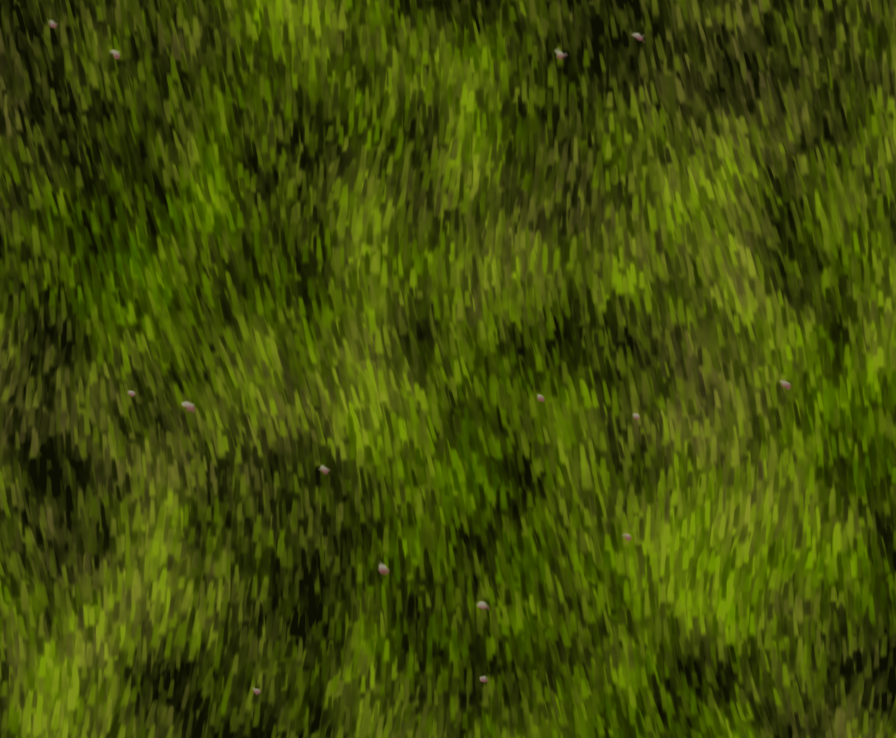
This texture is drawn by a WebGL 1 fragment shader. Its source:

```glsl
precision highp float;
// Soft-focus meadow: leaning grass blades over dark gaps, dry tufts and a few pale specks.
uniform vec2 u_resolution;

const int LAYERS = 5;
const vec2 BLADE_CELL = vec2(0.016, 0.04);
const float SPECK_CELL = 0.1;
const vec3 GRASS_TINT = vec3(0.84, 1.0, 0.12);
const vec3 DRY_SHIFT = vec3(0.05, -0.02, 0.10);
const vec3 SPECK_PALE = vec3(0.62, 0.60, 0.54);
const vec3 SPECK_PINK = vec3(0.50, 0.30, 0.32);

float hash(vec2 p) {
  return fract(sin(dot(p, vec2(127.1, 311.7))) * 43758.5);
}

vec2 hash2(vec2 p) {
  return vec2(hash(p), hash(p + 37.3));
}

float noise(vec2 p) {
  vec2 cell = floor(p);
  vec2 f = fract(p);
  f = f * f * (3.0 - 2.0 * f);
  float low = mix(hash(cell), hash(cell + vec2(1.0, 0.0)), f.x);
  float high = mix(hash(cell + vec2(0.0, 1.0)), hash(cell + vec2(1.0, 1.0)), f.x);
  return mix(low, high, f.y);
}

// Light and dark clumps, centred on zero
float clumpTone(vec2 p) {
  float broad = noise(p * vec2(5.0, 4.5) + 3.7) - 0.5;
  float tuft = noise(p * vec2(14.0, 11.0) + 19.1) - 0.5;
  return 0.20 * broad + 0.28 * tuft;
}

// Positive where the grass is dry and grey, negative where it is lush
float dryness(vec2 p) {
  return 1.1 * (noise(p * 4.0 + 51.3) - 0.5) + 0.7 * (noise(p * 17.0 + 8.9) - 0.5);
}

// Horizontal drift per unit of height
float leanField(vec2 p) {
  return mix(-0.36, 0.2, noise(p * 4.0 + 71.0));
}

// Fine upright streaks, centred on zero
float fibre(vec2 p, vec2 frequency) {
  p.x -= 0.04 * noise(p * 9.0) - 0.12 * p.y;
  return noise(p * frequency) - 0.5;
}

// Coverage of one soft tapered blade; offset is measured from its middle
float bladeMask(vec2 offset, float lean, float halfLength, float halfWidth) {
  float along = offset.y / halfLength;
  float bend = lean * offset.y;
  float width = halfWidth * (1.0 - 0.35 * along);
  float side = 1.0 - smoothstep(0.25 * width, width, abs(offset.x - bend));
  return side * (1.0 - smoothstep(0.45, 1.0, abs(along)));
}

// Paints one layer of blades over surface = (tone, dryness)
vec2 paintBlades(vec2 surface, vec2 p, float layer) {
  vec2 shifted = p + layer * vec2(0.0071, 0.0173);
  vec2 home = floor(shifted / BLADE_CELL);
  for (int j = -1; j <= 1; j++) {
    for (int i = -1; i <= 1; i++) {
      vec2 cell = home + vec2(float(i), float(j));
      vec2 seed = cell + layer * 61.7;
      vec2 place = hash2(seed);
      vec2 shape = hash2(seed + 13.1);
      vec2 shade = hash2(seed + 29.5);
      vec2 offset = shifted - (cell + 0.1 + 0.8 * place) * BLADE_CELL;
      vec2 root = p - offset;
      float lean = leanField(root) + 0.2 * (shape.x - 0.5);
      float halfLength = mix(0.014, 0.028, shape.y);
      float halfWidth = mix(0.0042, 0.0068, shape.x);
      float mask = bladeMask(offset, lean, halfLength, halfWidth);
      float tone = 0.295 + clumpTone(root) + 0.34 * (shade.x - 0.5);
      float dry = dryness(root) + 0.9 * (shade.y - 0.5);
      surface = mix(surface, vec2(tone, dry), 0.9 * mask);
    }
  }
  return surface;
}

// Sparse flower heads: pale on top, pink below
vec3 paintSpeck(vec3 color, vec2 p) {
  vec2 cell = floor(p / SPECK_CELL);
  vec2 center = (cell + 0.2 + 0.6 * hash2(cell + 5.3)) * SPECK_CELL;
  vec2 offset = p - center;
  offset.x += 0.4 * offset.y;
  float radius = mix(0.006, 0.011, hash(cell + 9.7));
  float ragged = 0.6 * (noise(p * 190.0) - 0.5);
  float mask = 1.0 - smoothstep(0.3, 1.0, length(offset) / radius + ragged);
  float present = step(0.9, hash(cell + 83.1));
  vec3 petal = mix(SPECK_PINK, SPECK_PALE, smoothstep(-0.004, 0.004, offset.y));
  return mix(color, petal, 0.85 * mask * present);
}

void main() {
  vec2 p = gl_FragCoord.xy / u_resolution.y;

  // Shaded ground, then blades from back to front
  float ground = 0.235 + clumpTone(p) + 0.2 * fibre(p, vec2(70.0, 22.0));
  vec2 surface = vec2(ground, dryness(p));
  for (int i = 0; i < LAYERS; i++) {
    surface = paintBlades(surface, p, float(i));
  }

  // Fine grain and colour
  float tone = surface.x + 0.09 * fibre(p, vec2(125.0, 55.0));
  tone = clamp(tone, 0.06, 0.56);
  float dryAmount = surface.y * smoothstep(0.05, 0.35, tone);
  vec3 color = GRASS_TINT * tone + DRY_SHIFT * dryAmount;
  color = paintSpeck(color, p);
  gl_FragColor = vec4(clamp(color, 0.0, 1.0), 1.0);
}
```
